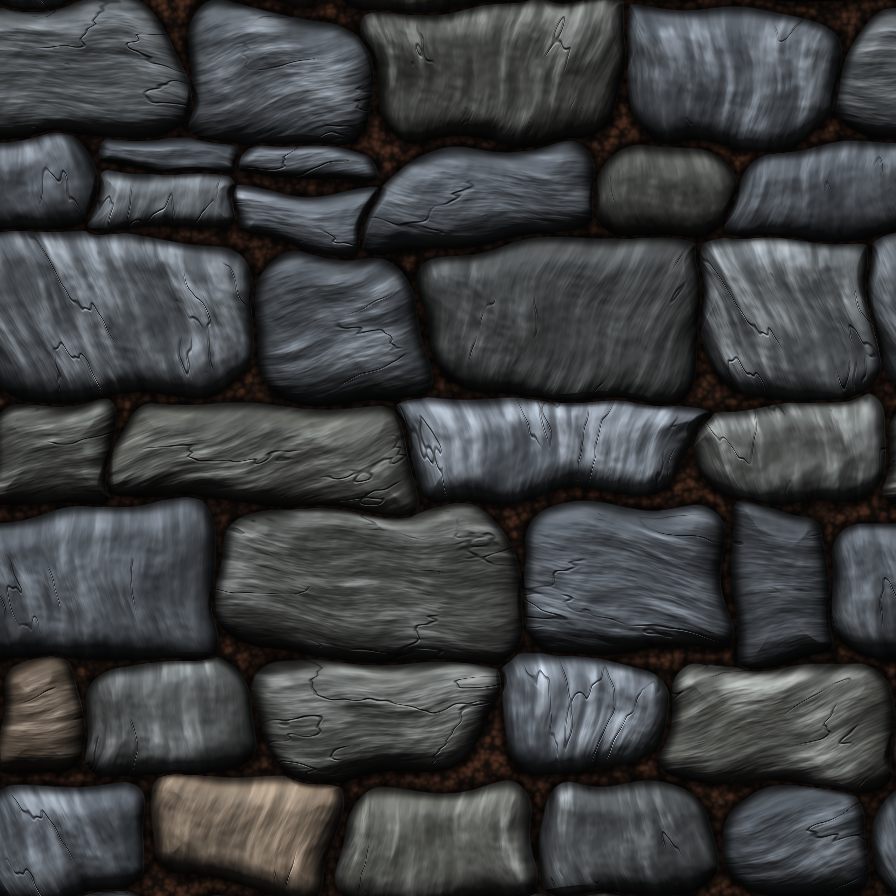
Reproduce this texture procedurally as a Shadertoy shader.

```glsl
const float TAU = 6.2831853;
const float ROWS = 7.0;
const float MIN_COLUMNS = 4.0;
const float ROW_JITTER = 0.3;
const float COLUMN_JITTER = 0.68;
const float NARROW = 0.17;
const float SPLIT_CHANCE = 0.6;
const float GAP = 0.003;
const float BEVEL = 0.045;
const float DOME = 0.6;
const float GRAIN_DEPTH = 0.0032;
const float LUMP_DEPTH = 0.011;
const float SOIL_CELLS = 72.0;
const vec3 LIGHT = vec3(-0.17, 0.74, 0.65);
const vec3 SLATE = vec3(0.315, 0.335, 0.36);
const vec3 GREEN_GREY = vec3(0.32, 0.325, 0.305);
const vec3 TAN = vec3(0.46, 0.385, 0.32);
const vec3 PALE_WASH = vec3(0.21, 0.22, 0.23);
const vec3 SHEEN = vec3(0.045, 0.052, 0.06);
const vec3 SOIL_DARK = vec3(0.07, 0.05, 0.04);
const vec3 SOIL_LIGHT = vec3(0.27, 0.165, 0.115);

struct Stone { float depth, bevel, seed; vec2 local; };

float hash(vec2 p) {
  vec3 q = fract(p.xyx * 0.1031);
  q += dot(q, q.yzx + 33.33);
  return fract((q.x + q.y) * q.z);
}
float rnd(vec2 key, float n) { return hash(key + n * vec2(17, 31)); }
float wrap(float i, float n) { return floor(mod(i + 0.5, n)); }
mat2 turn(float a) { return mat2(cos(a), sin(a), -sin(a), cos(a)); }

float noise(vec2 p) {
  vec2 i = floor(p), f = fract(p);
  f = f * f * (3.0 - 2.0 * f);
  return mix(mix(hash(i), hash(i + vec2(1, 0)), f.x),
             mix(hash(i + vec2(0, 1)), hash(i + vec2(1, 1)), f.x), f.y);
}
float fbm(vec2 p) {
  float sum = 0.0, amp = 0.53;
  for (int i = 0; i < 4; i++) {
    sum += amp * noise(p);
    p = turn(0.3) * p * 2.03 + 7.1;
    amp *= 0.5;
  }
  return sum;
}

// Wrapping cellular noise for soil
float crumbs(vec2 uv, float n) {
  vec2 p = uv * n;
  float best = 1.0;
  for (int k = 0; k < 9; k++) {
    vec2 c = floor(p) + vec2(k % 3 - 1, k / 3 - 1);
    vec2 id = vec2(wrap(c.x, n), wrap(c.y, n));
    best = min(best, length(c + vec2(rnd(id, 1.0), rnd(id, 2.0)) - p));
  }
  return 1.0 - best;
}

float rowEdge(float row) {
  return (row + ROW_JITTER * (hash(vec2(wrap(row, ROWS), 83)) - 0.5)) / ROWS;
}
float columnEdge(float col, float n, float id) {
  return col + COLUMN_JITTER * (hash(vec2(wrap(col, n) + 60.0, id + 211.0)) - 0.5);
}
float roundBox(vec2 p, vec2 size, float r) {
  vec2 q = abs(p) - size + r;
  return length(max(q, 0.0)) + min(max(q.x, q.y), 0.0) - r;
}

// Nearest stone in uneven courses; touching stones trim each other
Stone findStone(vec2 uv) {
  uv += 0.007 * sin(TAU * (uv.yx * vec2(3, 2) + vec2(0.1, 0.4)))
      + 0.003 * sin(TAU * (uv.yx * vec2(8, 7) + uv * vec2(3, 5)));
  Stone s = Stone(-1.0, BEVEL, 0.0, vec2(0));
  float nearest = 1.0, second = 1.0;
  for (int i = -1; i <= 1; i++) {
    float row = floor(uv.y * ROWS) + float(i), id = wrap(row, ROWS);
    float n = MIN_COLUMNS + floor(2.0 * hash(vec2(id, 39)));
    float shift = hash(vec2(id, 57));
    for (int j = -1; j <= 1; j++) {
      float col = floor(uv.x * n + shift) + float(j);
      vec2 xs = (vec2(columnEdge(col, n, id), columnEdge(col + 1.0, n, id)) - shift) / n;
      vec2 key = vec2(wrap(col, n), id) + 20.0;
      // Some narrow cells hold two stones
      bool split = xs.y - xs.x < NARROW && rnd(key, 1.0) < SPLIT_CHANCE;
      float cut = split ? mix(0.36, 0.64, rnd(key, 2.0)) : 1.0;
      for (int k = 0; k < 2; k++) {
        if (k == 1 && !split) break;
        vec2 ys = mix(vec2(rowEdge(row)), vec2(rowEdge(row + 1.0)),
                      k == 0 ? vec2(0, cut) : vec2(cut, 1));
        key += float(k) * vec2(101, 57);
        float seed = rnd(key, 3.0);
        vec2 size = 0.5 * vec2(xs.y - xs.x, ys.y - ys.x);
        vec2 p = uv - 0.5 * vec2(xs.x + xs.y, ys.x + ys.y);
        p.y += 0.016 * (rnd(key, 4.0) - 0.5);
        p = turn(0.16 * (rnd(key, 5.0) - 0.5)) * p;
        vec2 taper = 0.34 * vec2(rnd(key, 6.0), rnd(key, 7.0)) - 0.17;
        p *= 1.0 + taper * clamp(p.yx / size.yx, -1.3, 1.3);
        size = size * mix(0.96, 1.06, rnd(key, 8.0)) - GAP;
        float least = min(size.x, size.y);
        float d = roundBox(p, size, least * mix(0.38, 0.85, rnd(key, 9.0)));
        d += 0.004 * sin(p.x * 41.0 + seed * 17.0) * sin(p.y * 37.0 + seed * 29.0);
        second = min(second, max(d, nearest));
        if (d < nearest) {
          nearest = d;
          s = Stone(0.0, min(BEVEL, least * 0.95), seed, p);
        }
      }
    }
  }
  s.depth = min(-nearest, second - nearest - GAP);
  return s;
}

// Brushed grain, broad lumps and thin cracks
vec3 surface(Stone s) {
  float angle = 1.5 * step(0.5, fract(s.seed * 7.0)) + 0.7 * fract(s.seed * 23.0) - 0.35;
  vec2 q = turn(angle) * s.local;
  float grain = fbm(q * vec2(95, 17) + s.seed * 190.0);
  float lumps = fbm(s.local * 15.0 + s.seed * 130.0);
  float vein = abs(fbm(q * vec2(22, 7) + s.seed * 70.0) - 0.5);
  return vec3(grain, lumps, smoothstep(0.012, 0.0, vein) * smoothstep(0.45, 0.6, lumps));
}
float relief(vec2 uv) {
  Stone s = findStone(uv);
  float t = 1.0 - clamp(s.depth / s.bevel, 0.0, 1.0);
  return DOME * s.bevel * (1.0 - t * t * t)
       + dot(surface(s), vec3(GRAIN_DEPTH, LUMP_DEPTH, -0.0012));
}

void mainImage(out vec4 fragColor, in vec2 fragCoord) {
  vec2 uv = fragCoord / iResolution.xy, e = vec2(0.0015, 0);
  Stone s = findStone(uv);
  vec3 marks = surface(s);
  vec2 slope = (vec2(relief(uv + e.xy), relief(uv + e.yx)) - relief(uv)) / e.x;
  vec3 normal = normalize(vec3(-slope, 1));

  // Mostly slate, seldom tan, with weathered pale patches
  float tint = fract(s.seed * 41.0);
  vec3 stone = mix(SLATE, GREEN_GREY, smoothstep(0.25, 0.7, tint));
  stone = mix(stone, TAN, smoothstep(0.87, 0.92, tint) * (0.5 + 0.5 * marks.y));
  stone *= mix(0.7, 1.2, fract(s.seed * 13.0)) * (0.62 + 0.75 * marks.x);
  float wash = smoothstep(0.46, 0.72, mix(marks.x, marks.y, 0.55));
  stone += PALE_WASH * wash * mix(0.25, 1.0, fract(s.seed * 59.0));
  stone *= 1.0 - 0.4 * marks.z;

  // Overhead light, cool sheen and contact shade
  float shine = max(dot(normal, normalize(LIGHT + vec3(0, 0, 1))), 0.0);
  stone *= 0.17 + 1.2 * max(dot(normal, LIGHT), 0.0);
  stone += SHEEN * pow(shine, 18.0);
  stone *= mix(0.3, 1.0, smoothstep(0.0, 0.014, s.depth));

  // Soil, shaded beside the stones
  float crumb = mix(crumbs(uv, SOIL_CELLS), crumbs(uv, SOIL_CELLS * 2.0), 0.4);
  vec3 soil = mix(SOIL_DARK, SOIL_LIGHT, smoothstep(0.3, 0.9, crumb));
  soil *= mix(0.3, 1.0, smoothstep(0.0, 0.016, -s.depth));

  float edge = 1.0 / iResolution.y;
  fragColor = vec4(mix(soil, stone, smoothstep(-edge, edge, s.depth)), 1);
}
```
